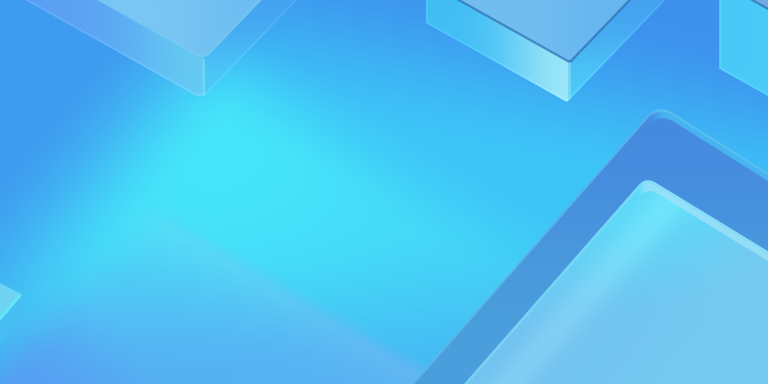
Reproduce this background procedurally as a WebGL 2 fragment shader.

```glsl
#version 300 es
precision highp float;

uniform vec2 u_resolution;
out vec4 outColor;

// Signed distance to a sloped line, positive above it
float edge(vec2 p, vec2 through, float slope) {
    return dot(p - through, normalize(vec2(-slope, 1.0)));
}

float smoothMax(float a, float b, float k) {
    float h = max(k - abs(a - b), 0.0) / k;
    return max(a, b) + 0.25 * h * h * k;
}

// Rounded corner of two edges: side 1 opens downward, -1 opens upward
float corner(vec2 p, vec2 apex, vec2 slopes, float side, float radius) {
    return smoothMax(side * edge(p, apex, slopes.x), side * edge(p, apex, slopes.y), radius);
}

// Antialiased coverage of a signed distance
float fill(float d) {
    return clamp(0.5 - d * u_resolution.y, 0.0, 1.0);
}

float line(float d, float halfWidth) {
    return fill(abs(d) - halfWidth);
}

// Soft diagonal pool of light on the floor
vec3 floorColor(vec2 p) {
    float right = edge(p, vec2(0.625, 0.805), -0.59);
    float left = edge(p, vec2(0.26, 0.505), 1.2);
    float rise = smoothstep(0.64, 1.1, p.y + 0.2 * (p.x - 1.0));
    vec3 blue = mix(vec3(0.24, 0.77, 0.97), vec3(0.24, 0.57, 0.93), rise);
    vec3 cyan = mix(vec3(0.27, 0.72, 0.95), vec3(0.27, 0.83, 0.97), smoothstep(0.0, 0.42, p.y));
    vec2 g = (p - vec2(0.56, 0.60)) * vec2(1.0, 1.3);
    cyan = mix(cyan, vec3(0.27, 0.90, 0.98), exp(-4.0 * dot(g, g)));
    vec3 col = mix(cyan, blue, smoothstep(-0.14, 0.12, right));
    return mix(col, vec3(0.245, 0.61, 0.94), smoothstep(-0.15, 0.24, left));
}

// Blurred panel at the lower left
vec3 softPanel(vec3 col, vec2 p) {
    vec2 apex = vec2(0.40, 0.47);
    float right = edge(p, apex, -0.6);
    float left = edge(p, apex, 1.0);
    vec3 tint = mix(vec3(0.34, 0.69, 0.95), vec3(0.29, 0.84, 0.97), smoothstep(0.0, 0.45, p.y));
    tint = mix(tint, vec3(0.34, 0.58, 0.95), 0.8 * smoothstep(0.5, 0.0, p.x + p.y));
    tint += vec3(0.05, 0.025, 0.0) * exp(-abs(right + 0.04) * 12.0);
    float mask = (1.0 - smoothstep(-0.03, 0.015, right)) * (1.0 - smoothstep(-0.10, 0.06, left));
    return mix(col, tint, 0.9 * mask);
}

// Glass block seen from above, with its front corner pointing down
vec3 block(vec3 col, vec2 p, vec2 low, vec2 top, float leftX, float radius,
           vec3 farTint, vec3 nearTint, vec3 topTint, vec3 rim) {
    vec2 slopes = vec2(-0.56, 1.04);
    float body = max(corner(p, low, slopes, -1.0, radius), leftX - p.x);
    float lid = corner(p, top, slopes, -1.0, radius);
    float along = smoothstep(leftX, low.x, p.x);
    vec3 leftFace = mix(farTint, nearTint, along * along);
    vec3 rightFace = mix(vec3(0.30, 0.80, 0.97), vec3(0.27, 0.64, 0.94), smoothstep(low.y, 1.0, p.y));
    vec3 face = mix(rightFace, leftFace, fill(p.x - mix(low.x, top.x, 0.5)));
    vec3 lidTint = topTint - vec3(0.05, 0.03, 0.0) * smoothstep(-0.15, 0.12, p.x - top.x);
    face = mix(face, lidTint, fill(lid));
    face = mix(face, rim, 0.7 * line(lid, 0.003));
    float seam = line(p.x - top.x, 0.003) * fill(p.y - top.y);
    face = mix(face, vec3(0.62, 0.90, 0.98), 0.5 * seam);
    face += 0.04 * line(body, 0.005);
    return mix(col, face, 0.95 * fill(body));
}

// Recessed frame around a pale glass panel
vec3 framedPanel(vec3 col, vec2 p) {
    vec2 outer = vec2(1.714, 0.730);
    vec2 inner = vec2(1.682, 0.540);
    float frame = corner(p, outer, vec2(1.138, -0.63), 1.0, 0.045);
    float panel = corner(p, inner, vec2(1.14, -0.61), 1.0, 0.03);
    float rightSide = smoothstep(-0.03, 0.02, p.x - outer.x);
    vec3 band = mix(vec3(0.29, 0.62, 0.86), vec3(0.27, 0.54, 0.87), smoothstep(0.1, 0.7, p.y));
    band = mix(band, vec3(0.28, 0.72, 0.95), 0.9 * rightSide * fill(-0.018 - frame));
    band = mix(band, vec3(0.40, 0.78, 0.95), 0.6 * line(frame, 0.005));
    col = mix(col, band, fill(frame));

    // Panel surface with a slanted sheen
    float depth = -edge(p, inner, 1.14);
    vec3 glass = mix(vec3(0.44, 0.76, 0.94), vec3(0.36, 0.85, 0.97), smoothstep(0.1, 0.5, p.y));
    glass = mix(glass, vec3(0.46, 0.79, 0.94), smoothstep(0.1, 0.45, depth));
    glass += vec3(0.07, 0.045, 0.015) * exp(-pow((depth - 0.09) / 0.05, 2.0));
    float bevel = smoothstep(-0.02, 0.0, p.x - inner.x) * fill(-0.022 - panel);
    glass = mix(glass, vec3(0.62, 0.88, 0.97), 0.8 * bevel);
    glass = mix(glass, vec3(0.50, 0.86, 0.97), 0.6 * line(panel, 0.007));
    return mix(col, glass, fill(panel));
}

void main() {
    vec2 p = gl_FragCoord.xy / u_resolution.y;
    vec3 col = softPanel(floorColor(p), p);
    col = framedPanel(col, p);

    // Blocks along the top
    col = block(col, p, vec2(0.526, 0.742), vec2(0.531, 0.847), 0.06, 0.025,
        vec3(0.36, 0.63, 0.95), vec3(0.40, 0.79, 0.95), vec3(0.49, 0.78, 0.95), vec3(0.48, 0.80, 0.96));
    col = block(col, p, vec2(1.477, 0.734), vec2(1.484, 0.838), 1.109, 0.006,
        vec3(0.26, 0.75, 0.96), vec3(0.62, 0.91, 0.97), vec3(0.46, 0.75, 0.94), vec3(0.16, 0.42, 0.68));
    col = block(col, p, vec2(2.2, 0.638), vec2(2.2, 0.865), 1.873, 0.008,
        vec3(0.29, 0.80, 0.97), vec3(0.29, 0.84, 0.97), vec3(0.45, 0.68, 0.88), vec3(0.16, 0.42, 0.68));

    // Small block cut off by the left border
    vec2 tip = vec2(0.055, 0.234);
    float lid = corner(p, tip, vec2(1.16, -0.53), 1.0, 0.004);
    float small = max(max(edge(p, tip, -0.53), p.x - tip.x), -edge(p, vec2(0.05, 0.155), 1.1));
    float under = edge(p, tip, 1.16);
    vec3 chip = mix(vec3(0.28, 0.74, 0.95), vec3(0.45, 0.84, 0.95), fill(-under));
    chip = mix(chip, vec3(0.18, 0.50, 0.75), 0.6 * line(under, 0.003));
    chip = mix(chip, vec3(0.40, 0.92, 0.96), line(lid, 0.004));
    col = mix(col, chip, 0.9 * fill(small));

    outColor = vec4(clamp(col, 0.0, 1.0), 1.0);
}
```
